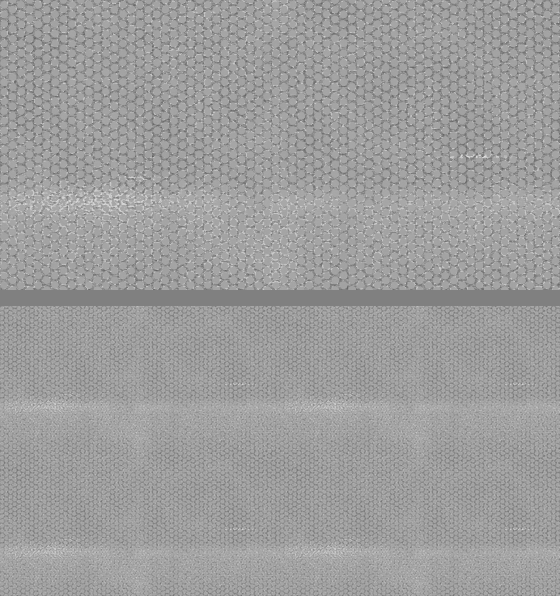
Top, the tile; bottom, the same tile 2 across and 2 down.
This texture is drawn by a Shadertoy shader. Its source:

```glsl
const vec2 GRID = vec2(66.0, 30.0);   // columns, dots per column
const float DOT_RADIUS = 0.385;       // in units of the row height
const float DOT_TONE = 0.642;
const float GAP_TONE = 0.545;
const float FLECK_TONE = 0.84;

float hash(vec2 p) {
    vec3 q = fract(p.xyx * vec3(0.1031, 0.1030, 0.0973));
    q += dot(q, q.yzx + 33.33);
    return fract((q.x + q.y) * q.z);
}

vec2 gradient(vec2 cell, vec2 period, float seed) {
    float angle = 6.28318 * hash(mod(cell, period) + seed);
    return vec2(cos(angle), sin(angle));
}

// Gradient noise over the unit square, wrapping after period cells
float gradientNoise(vec2 uv, vec2 period, float seed) {
    vec2 p = uv * period;
    vec2 i = floor(p);
    vec2 f = p - i;
    vec2 w = f * f * f * (f * (f * 6.0 - 15.0) + 10.0);
    vec2 e = vec2(1.0, 0.0);
    float a = dot(gradient(i, period, seed), f);
    float b = dot(gradient(i + e.xy, period, seed), f - e.xy);
    float c = dot(gradient(i + e.yx, period, seed), f - e.yx);
    float d = dot(gradient(i + e.xx, period, seed), f - e.xx);
    return mix(mix(a, b, w.x), mix(c, d, w.x), w.y);
}

// Soft elliptical patch, measured across the wrapped edges
float patchMask(vec2 uv, vec2 centre, vec2 size) {
    vec2 d = (fract(uv - centre + 0.5) - 0.5) / size;
    return exp(-dot(d, d));
}

// Lighter worn zone with a wavy upper edge, fading out at the bottom
float wornBand(vec2 uv) {
    float wave = 0.05 * gradientNoise(uv, vec2(7.0, 3.0), 11.0);
    float y = uv.y + wave * smoothstep(0.0, 0.2, uv.y);
    return smoothstep(0.37, 0.28, y) * smoothstep(-0.02, 0.16, uv.y);
}

// Staggered dots: xy = offset from the dot centre, zw = wrapped cell id
vec4 dotCell(vec2 uv, float cellAspect) {
    vec2 p = uv * GRID;
    float column = floor(p.x);
    p.y += 0.5 * mod(column, 2.0);
    vec2 id = mod(floor(p), GRID);
    vec2 jitter = vec2(hash(id + 3.0), hash(id + 71.0)) - 0.5;
    vec2 offset = (fract(p) - 0.5) * vec2(cellAspect, 1.0);
    return vec4(offset - 0.045 * jitter, id);
}

void mainImage(out vec4 fragColor, in vec2 fragCoord) {
    vec2 uv = fragCoord / iResolution.xy;
    float cellAspect = iResolution.x / iResolution.y * GRID.y / GRID.x;
    float pixel = GRID.y / iResolution.y;

    // Noise layers
    float grain = gradientNoise(uv, vec2(170.0, 140.0), 5.0);
    float fineGrain = gradientNoise(uv, vec2(310.0, 190.0), 29.0);
    float flecks = gradientNoise(uv, vec2(190.0, 130.0), 47.0);
    float cloud = gradientNoise(uv, vec2(9.0, 5.0), 83.0);
    float strips = gradientNoise(uv, vec2(33.0, 2.0), 97.0);

    // Large wear zones
    float band = wornBand(uv);
    float haze = patchMask(uv, vec2(uv.x, 0.31), vec2(1.0, 0.045));
    float seam = patchMask(uv, vec2(0.49, uv.y), vec2(0.035, 1.0));
    float upperWear = patchMask(uv, vec2(0.38, 0.85), vec2(0.13, 0.25));
    float leftWear = patchMask(uv, vec2(0.16, 0.31), vec2(0.16, 0.045));
    float wear = 0.6 * band + 0.35 * upperWear + 0.6 * leftWear
               + 0.25 * seam + 0.5 * strips + 0.3 * cloud;

    // Dot with a slightly nibbled edge
    vec4 cell = dotCell(uv, cellAspect);
    float radius = DOT_RADIUS + 0.03 * (hash(cell.zw + 19.0) - 0.5);
    float edge = length(cell.xy) - radius + 0.06 * grain;
    float inside = 1.0 - smoothstep(-0.5 * pixel, 0.5 * pixel, edge);

    // Rough gap, darker on the lower right side of each dot
    float shade = dot(cell.xy, vec2(0.7, -0.7)) * smoothstep(0.2, 0.0, edge);
    float gap = GAP_TONE + 0.20 * grain + 0.10 * fineGrain - 0.07 * shade;
    gap += 0.035 * band + 0.035 * haze + 0.025 * seam + 0.03 * cloud;

    float face = DOT_TONE + 0.014 * (hash(cell.zw) - 0.5);
    face += 0.012 * fineGrain + 0.012 * haze + 0.01 * cloud;
    float tone = mix(gap, face, inside);

    // Light flecks along the rims
    float rim = exp(-pow((edge - 0.03) / 0.09, 2.0));
    float chips = smoothstep(0.12, 0.42, flecks + 0.22 * wear);
    tone = mix(tone, FLECK_TONE, 0.75 * rim * chips);

    // Short bright scratches
    float scratch = patchMask(uv, vec2(0.85, 0.46), vec2(0.05, 0.007))
                  + 0.6 * patchMask(uv, vec2(0.25, 0.385), vec2(0.03, 0.015))
                  + 0.5 * leftWear
                  + patchMask(uv, vec2(0.787, 0.08), vec2(0.006, 0.008));
    float scratchGrain = smoothstep(0.0, 0.3, flecks + 0.5 * grain);
    tone = mix(tone, 0.93, clamp(scratch, 0.0, 1.0) * scratchGrain * 0.8);

    fragColor = vec4(vec3(clamp(tone, 0.0, 1.0)), 1.0);
}
```
